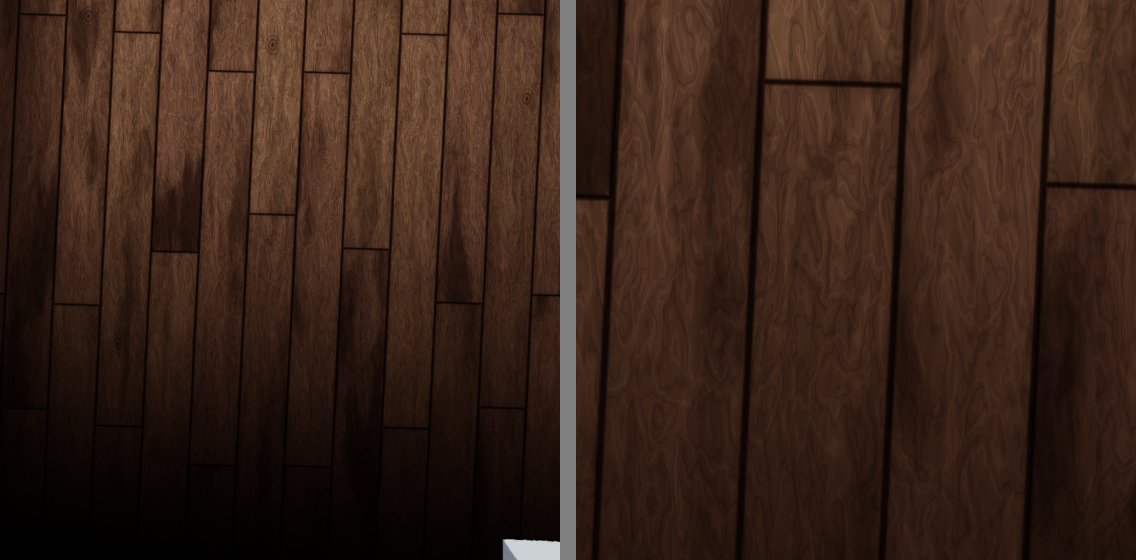
Left: the whole. Right: its middle third, enlarged.
This texture is drawn by a WebGL 1 fragment shader. Its source:

```glsl
precision highp float;
// Dark brown wooden floor: slanted staggered planks with grain, fading to black below.
uniform vec2 u_resolution;

const float PLANK_WIDTH = 0.0854;
const float BOARD_LENGTH = 0.703;
const float SLANT = 0.048;
const vec3 LIT_WOOD = vec3(0.47, 0.33, 0.23);
const vec3 BOX_TOP = vec3(0.80, 0.82, 0.83);
const vec3 BOX_SIDE = vec3(0.46, 0.49, 0.55);

float hash(vec2 p) {
  vec3 q = fract(vec3(p.xyx) * 0.1031);
  q += dot(q, q.yzx + 33.33);
  return fract((q.x + q.y) * q.z);
}

float noise(vec2 p) {
  vec2 cell = floor(p);
  vec2 f = fract(p);
  f = f * f * (3.0 - 2.0 * f);
  float low = mix(hash(cell), hash(cell + vec2(1.0, 0.0)), f.x);
  float high = mix(hash(cell + vec2(0.0, 1.0)), hash(cell + 1.0), f.x);
  return mix(low, high, f.y);
}

float fbm(vec2 p) {
  float sum = 0.0;
  float weight = 0.53;
  for (int i = 0; i < 4; i++) {
    sum += weight * noise(p);
    p = p * 2.03 + 17.3;
    weight *= 0.5;
  }
  return sum;
}

// Distance down the floor to the first board joint of a plank column
float jointOffset(float column) {
  float odd = mod(column, 2.0);
  float wave = cos(6.2832 * (column - 0.3) / 9.5);
  return 0.083 + 0.385 * odd + mix(-0.058, 0.085, odd) * wave;
}

// Dark line of a given width at distance d, 1 on the line
float seam(float d, float width, float pixel) {
  float soft = max(pixel, 0.0012);
  return 1.0 - smoothstep(0.5 * width - soft, 0.5 * width + soft, d);
}

// Brightness of the grain: streaks, wavy flecks and dark stains
float grain(vec2 p, float stainAmount) {
  float warp = fbm(p * vec2(38.0, 12.0));
  float streak = fbm(vec2(p.x * 105.0 + 4.0 * warp, p.y * 9.0));
  float field = fbm(p * vec2(62.0, 19.0) + 1.5 * warp);
  float fleck = smoothstep(0.72, 1.0, sin(field * 34.0));
  float vein = smoothstep(0.75, 1.0, sin(field * 34.0 + 2.4));
  float stain = smoothstep(0.48, 0.76, fbm(p * vec2(26.0, 4.5) + 0.6 * warp));
  float fiber = noise(p * vec2(420.0, 70.0)) - 0.5;
  float tone = 0.74 + 0.44 * streak + 0.12 * fiber;
  tone += 0.13 * fleck - 0.13 * vein;
  return tone * (1.0 - stainAmount * stain);
}

// Darkening from one ringed knot placed within a board
float knot(vec2 local, float seed) {
  vec2 center = vec2((fract(seed * 7.3) - 0.5) * 0.5 * PLANK_WIDTH,
                     mix(0.15, 0.85, fract(seed * 13.7)) * BOARD_LENGTH);
  float d = length((local - center) * vec2(1.0, 0.75));
  float rings = 0.6 + 0.4 * sin(d * 1100.0);
  return step(0.68, seed) * exp(-d * d / 0.00016) * rings;
}

// Light falling from the top, reaching lower on the right
float lighting(vec2 uv) {
  float reach = uv.y + 0.14 * (uv.x - 0.5) * (1.0 - uv.y);
  float light = smoothstep(-0.08, 0.92, reach);
  float sides = smoothstep(0.0, 0.16, uv.x) * (1.0 - 0.12 * smoothstep(0.5, 1.0, uv.x));
  return light * mix(1.0, sides, 0.25 + 0.35 * uv.y);
}

void main() {
  vec2 uv = gl_FragCoord.xy / u_resolution;
  float pixel = 1.0 / min(u_resolution.x, u_resolution.y);

  // Plank column and board within it
  float across = (uv.x + SLANT * (1.0 - uv.y) - 0.035) / PLANK_WIDTH;
  float column = floor(across);
  vec2 local = vec2((fract(across) - 0.5) * PLANK_WIDTH, 0.0);
  float down = (1.0 - uv.y - 0.03 * local.x - jointOffset(column)) / BOARD_LENGTH;
  float row = floor(down);
  local.y = fract(down) * BOARD_LENGTH;
  vec2 board = vec2(column + 20.0, row + 5.0);
  float seed = hash(board * 3.7);
  float variety = hash(board + 41.0);

  // Wood tone
  float tone = grain(local + board * vec2(1.37, 2.71), mix(0.2, 0.58, variety));
  tone *= mix(0.86, 1.05, seed);
  tone *= 1.0 - 0.5 * knot(local, hash(board * 1.9 + 7.0));

  // Seams with a soft shadow beside them
  float sideGap = 0.5 * PLANK_WIDTH - abs(local.x);
  float endGap = min(local.y, BOARD_LENGTH - local.y);
  float gap = max(seam(sideGap, 0.0042, pixel), seam(endGap, 0.0032, pixel));
  tone *= 1.0 - 0.22 * exp(-min(sideGap, endGap) / 0.004);
  tone *= 1.0 - 0.72 * gap;

  // Darker wood turns redder
  float level = max(tone * lighting(uv), 0.0);
  vec3 color = LIT_WOOD * pow(vec3(level), vec3(1.0, 1.2, 1.3));
  color *= mix(vec3(1.0), vec3(0.96, 0.91, 0.98), variety);

  // Pale box corner at the lower right
  vec2 inset = vec2(uv.x - 0.898, 0.037 - 0.04 * (uv.x - 0.898) - uv.y);
  inset.y += 0.002 * (noise(uv * 240.0) - 0.5);
  float box = smoothstep(-pixel, pixel, min(inset.x, inset.y));
  float topFace = smoothstep(-0.003, 0.003, inset.x - 0.7 * inset.y);
  color = mix(color, mix(BOX_SIDE, BOX_TOP, topFace), box);

  gl_FragColor = vec4(color, 1.0);
}
```
